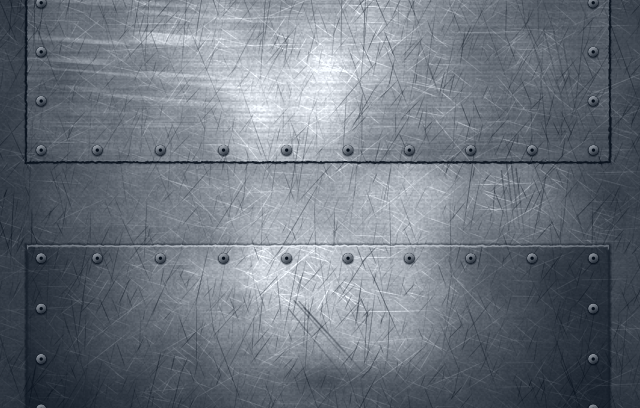
Write a Shadertoy shader that draws this texture.

```glsl
float hash(vec2 p) {
    return fract(sin(dot(p, vec2(127.1, 311.7))) * 43758.545);
}

float noise(vec2 p) {
    vec2 i = floor(p), f = fract(p);
    f = f * f * (3.0 - 2.0 * f);
    return mix(mix(hash(i), hash(i + vec2(1, 0)), f.x),
               mix(hash(i + vec2(0, 1)), hash(i + vec2(1, 1)), f.x), f.y);
}

float fbm(vec2 p) {
    float sum = 0.0, amp = 0.5;
    for (int i = 0; i < 5; i++) {
        sum += amp * noise(p);
        p = mat2(1.6, 1.2, -1.2, 1.6) * p + 7.3;
        amp *= 0.5;
    }
    return sum;
}

float glow(vec2 p, vec2 centre, vec2 size) {
    p = (p - centre) / size;
    return exp(-dot(p, p));
}

// One tapered, slightly bent hairline in each long rotated cell
float scratchLayer(vec2 p, float angle, vec2 cell, float seed, float px) {
    float c = cos(angle), s = sin(angle);
    vec2 q = vec2(c * p.x + s * p.y, c * p.y - s * p.x) / cell + seed * 3.7;
    vec2 id = floor(q) + seed * 17.0, f = fract(q) - 0.5;
    float offset = (hash(id) - 0.5) * 0.45;
    float slope = (hash(id + 5.1) - 0.5) * 0.4;
    float bend = (hash(id + 9.4) - 0.5) * 0.3;
    float halfLength = 0.15 + 0.33 * hash(id + 2.8);
    float d = abs(f.y - offset - slope * f.x - bend * f.x * f.x) * cell.y;
    float line = 1.0 - smoothstep(0.0, 0.0006 + 0.8 * px, d);
    float taper = 1.0 - smoothstep(halfLength * 0.3, halfLength, abs(f.x));
    float strength = hash(id + 13.7);
    return line * taper * strength * strength;
}

float scratches(vec2 p, float angle, float spread, float seed, float px) {
    float sum = 0.0;
    for (int i = 0; i < 14; i++) {
        float k = seed + float(i);
        float a = angle + spread * (hash(vec2(k, 4.2)) - 0.5);
        vec2 cell = mix(vec2(0.10, 0.03), vec2(0.4, 0.10), hash(vec2(k, 8.6)));
        sum += scratchLayer(p, a, cell, k, px);
    }
    return min(sum, 1.2);
}

float gouge(vec2 p, vec2 a, vec2 b, float px) {
    vec2 v = b - a;
    float t = clamp(dot(p - a, v) / dot(v, v), 0.0, 1.0);
    float d = length(p - a - v * t);
    return (1.0 - smoothstep(0.0, 0.001 + px, d)) * (1.0 - 0.7 * t);
}

vec2 nearer(vec2 a, vec2 b) {
    return dot(a, a) < dot(b, b) ? a : b;
}

// Offset from the closest rivet
vec2 rivetOffset(vec2 p) {
    vec2 best = vec2(9.0);
    for (int i = 0; i < 10; i++) {
        float k = float(i);
        float x = 0.102 + 0.1504 * k - 0.0043 * max(0.0, 4.0 - k) * step(1.0, k);
        best = nearer(best, nearer(p - vec2(x, 0.632), p - vec2(x, 0.367)));
    }
    for (int i = 1; i < 4; i++) {
        float up = 0.632 + 0.1204 * float(i), down = 0.367 - 0.1235 * float(i);
        best = nearer(best, nearer(p - vec2(0.102, up), p - vec2(1.455, up)));
        best = nearer(best, nearer(p - vec2(0.102, down), p - vec2(1.455, down)));
    }
    return best;
}

float shadeRivet(float base, vec2 q, float px) {
    float r = length(q);
    base *= mix(0.4, 1.0, smoothstep(0.011, 0.017, length(q + vec2(0.0, 0.0015))));
    float rim = 0.34 + 0.45 * base + 16.0 * q.y - 8.0 * q.x;
    rim = mix(0.05, rim, smoothstep(0.0035 - px * 0.5, 0.0045 + px * 0.5, r));
    rim *= mix(1.0, 0.45, smoothstep(0.011, 0.013, r));
    return mix(rim, base, smoothstep(0.0125 - px * 0.5, 0.0125 + px * 0.5, r));
}

void mainImage(out vec4 fragColor, in vec2 fragCoord) {
    vec2 p = fragCoord / iResolution.y;
    p.x += 0.5 * (1.5706 - iResolution.x / iResolution.y);
    float px = 1.0 / iResolution.y;

    // Two plates with finely ragged borders
    float ragged = 0.0025 * (noise(p * 110.0) - 0.5) + 0.002 * (noise(p * 240.0) - 0.5);
    float side = abs(p.x - 0.7805) - 0.7135;
    float upper = max(side, 0.604 - p.y) + ragged;
    float lower = max(side, p.y - 0.398) + ragged;
    float upperMask = 1.0 - smoothstep(-px, px, upper);
    float lowerMask = 1.0 - smoothstep(-px, px, lower);

    // Light on each sheet
    float lum = 0.22 + 0.50 * glow(p, vec2(0.83, 0.51), vec2(0.5, 0.42));
    float upperLight = 0.27 + 0.42 * glow(p, vec2(0.77, 0.83), vec2(0.48, 0.42))
        + 0.30 * glow(p, vec2(0.69, 0.70), vec2(0.17, 0.19))
        + 0.12 * glow(p, vec2(0.36, 0.88), vec2(0.25, 0.12));
    float lowerLight = 0.13 + 0.62 * glow(p, vec2(0.77, 0.36), vec2(0.47, 0.36));
    lum *= mix(0.5, 1.0, smoothstep(0.0, 0.009, min(upper, lower)));
    lum = mix(mix(lum, upperLight, upperMask), lowerLight, lowerMask);

    // Grime, brushing and grain
    float brush = noise(p * vec2(5.0, 210.0)) + noise(p * vec2(11.0, 330.0) + 4.0) - 1.0;
    float streak = smoothstep(0.55, 0.95, noise(vec2(p.x * 5.0, (p.y + 0.08 * p.x) * 95.0)));
    lum *= 0.74 + 0.56 * fbm(p * 6.0);
    lum *= 1.0 + brush * mix(0.05, 0.11, upperMask);
    lum += 0.22 * streak * upperMask * glow(p, vec2(0.38, 0.87), vec2(0.3, 0.14));
    lum *= 0.92 + 0.16 * noise(p * 270.0);
    lum *= 1.0 - 0.3 * glow(p, vec2(0.81, 0.07), vec2(0.13, 0.035));

    // Fine scratches, then deep gouges
    float wear = 0.3 + 1.1 * fbm(p * 4.0 + 11.0);
    lum *= 1.0 - 0.36 * wear * scratches(p, 1.4, 1.3, 1.0, px);
    lum += (0.03 + 0.24 * lum) * wear * scratches(p, 0.1, 2.0, 31.0, px);
    for (int i = 0; i < 4; i++) {
        float k = float(i);
        vec2 shift = vec2(0.012 * k, 0.03 * hash(vec2(k, 3.0)));
        float cut = gouge(p, vec2(0.71, 0.24) + shift, vec2(0.84, 0.08) + 1.4 * shift, px);
        cut += gouge(p, vec2(1.23, 0.58) + shift, vec2(1.25, 0.42) + shift, px);
        cut += 0.6 * gouge(p, vec2(1.31, 0.88) + 2.0 * shift, vec2(1.39, 0.64) + shift, px);
        lum *= 1.0 - 0.33 * min(cut, 1.0);
    }

    // Dark undercut above the gap, bright lip below it
    float span = 1.0 - smoothstep(-0.002, 0.002, side);
    float undercut = 1.0 - smoothstep(0.0005, 0.001 + 1.3 * px, abs(upper - 0.002));
    float lip = 1.0 - smoothstep(0.0, 0.001 + 1.4 * px, abs(lower + 0.001));
    float topEdge = span * smoothstep(0.385, 0.393, p.y);
    lum = mix(lum, 0.06, 0.85 * undercut);
    lum = mix(lum, 0.12, 0.6 * lip * (1.0 - topEdge));
    lum = mix(lum, 0.35 + 0.85 * lowerLight, 0.8 * lip * topEdge);

    lum = shadeRivet(lum, rivetOffset(p), px);
    lum = clamp(lum, 0.03, 1.0);
    vec3 steel = lum + vec3(-0.035, 0.0, 0.045) * (1.0 - 0.4 * lum);
    fragColor = vec4(clamp(steel, 0.0, 1.0), 1.0);
}
```
